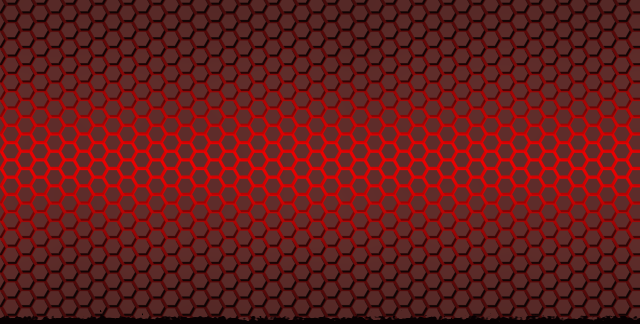
Reproduce this pattern procedurally as a WebGL 2 fragment shader.

```glsl
#version 300 es
precision highp float;
// Dark red hexagon mesh lit by a horizontal glow, with shadowed gaps and a ragged black lower edge.

#define COLUMNS 44.0
#define ROWS 18.75
#define GRID_SHIFT vec2(0.75, 0.0)
#define FACE_RADIUS 0.405
#define SHADOW_OFFSET vec2(0.085, -0.115)
#define GLOW_HEIGHT 0.5
#define GLOW_SPREAD 0.27
#define GRIME_HEIGHT 0.019

uniform vec2 u_resolution;
out vec4 fragColor;

const float SIN60 = 0.8660254;
const vec3 FACE = vec3(0.365, 0.172, 0.163);
const vec3 GLOW = vec3(0.92, 0.005, 0.005);
const vec3 EMBER = vec3(0.25, 0.04, 0.04);
const vec3 SHADOW = vec3(0.05, 0.015, 0.015);
const vec3 GRIME = vec3(0.03, 0.005, 0.008);

vec2 hashGradient(vec2 cell) {
    vec3 h = fract(cell.xyx * vec3(0.1031, 0.1030, 0.0973));
    h += dot(h, h.yzx + 33.33);
    float angle = 6.28319 * fract((h.x + h.y) * h.z);
    return vec2(cos(angle), sin(angle));
}

// Gradient noise, roughly -0.7 to 0.7
float noise(vec2 p) {
    vec2 i = floor(p), f = fract(p);
    vec2 w = f * f * f * (f * (f * 6.0 - 15.0) + 10.0);
    vec2 e = vec2(1.0, 0.0);
    float a = dot(hashGradient(i), f);
    float b = dot(hashGradient(i + e.xy), f - e.xy);
    float c = dot(hashGradient(i + e.yx), f - e.yx);
    float d = dot(hashGradient(i + e.xx), f - e.xx);
    return mix(mix(a, b, w.x), mix(c, d, w.x), w.y);
}

float fbm(vec2 p) {
    float sum = 0.0, amplitude = 0.6;
    for (int i = 0; i < 4; i++) {
        sum += amplitude * noise(p);
        p = p * 2.03 + 17.3;
        amplitude *= 0.5;
    }
    return sum;
}

// Distance from the nearest hexagon centre; 0.5 on the cell border
float hexDistance(vec2 p) {
    vec2 period = vec2(2.0 * SIN60, 1.0);
    vec2 a = mod(p + 0.5 * period, period) - 0.5 * period;
    vec2 b = mod(p, period) - 0.5 * period;
    vec2 q = abs(dot(a, a) < dot(b, b) ? a : b);
    return max(q.y, q.x * SIN60 + q.y * 0.5);
}

void main() {
    vec2 uv = gl_FragCoord.xy / u_resolution;
    vec2 p = vec2(uv.x * u_resolution.x / u_resolution.y, uv.y);
    float pixel = 1.0 / u_resolution.y;

    // Hexagon faces and the shadow they throw down and right
    vec2 grid = (uv * vec2(COLUMNS, ROWS) - GRID_SHIFT) * vec2(SIN60, 1.0);
    float soft = 0.75 * ROWS * pixel;
    float face = 1.0 - smoothstep(-soft, soft, hexDistance(grid) - FACE_RADIUS);
    float shadowEdge = hexDistance(grid - SHADOW_OFFSET) - FACE_RADIUS;
    float shadow = 1.0 - smoothstep(-soft, soft, shadowEdge);

    // Glow fades away from the middle, with slow uneven patches
    float patches = noise(p * vec2(3.2, 2.0) + 4.7);
    float away = abs(uv.y - GLOW_HEIGHT);
    float reach = away / (GLOW_SPREAD * (1.0 + 0.25 * patches));
    float glow = exp(-reach * reach);
    vec3 gap = mix(EMBER, GLOW, glow);
    gap = mix(gap, SHADOW, shadow * mix(0.08, 0.95, smoothstep(0.04, 0.36, away)));

    // Plates darken slightly toward the upper and lower borders
    vec3 plate = FACE * (1.02 - 0.1 * smoothstep(0.2, 0.5, away) + 0.05 * patches);
    vec3 color = mix(gap, plate, face);

    // Ragged strip along the bottom, with streaks and loose specks
    float ragged = GRIME_HEIGHT + 0.018 * fbm(p * vec2(14.0, 45.0))
                 + 0.012 * noise(p * vec2(75.0, 110.0));
    float grime = 1.0 - smoothstep(-pixel, pixel, p.y - ragged);
    float clusters = 0.12 * noise(vec2(p.x * 5.0, 2.5));
    float speck = noise(p * vec2(85.0, 110.0) + 9.1) + clusters - 0.34 - 5.0 * p.y;
    grime = max(grime, smoothstep(0.0, 0.12, speck));
    color = mix(color, GRIME, grime);

    fragColor = vec4(color, 1.0);
}
```
